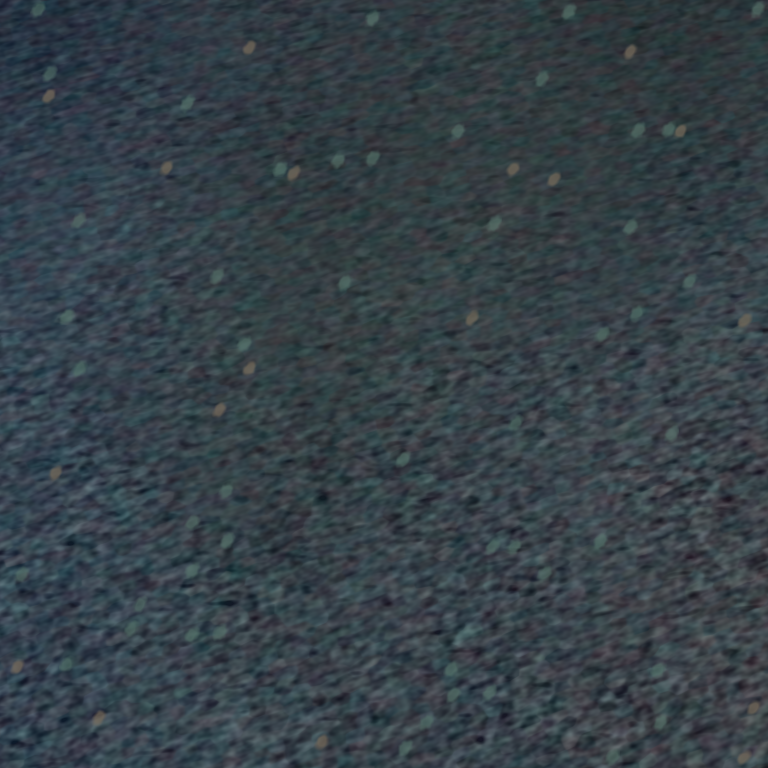
This texture is drawn by a WebGL 2 fragment shader. Its source:

```glsl
#version 300 es
precision highp float;

uniform vec2 u_resolution;
out vec4 fragColor;

const vec3 DARK_STONE = vec3(0.13, 0.16, 0.20);
const vec3 PALE_STONE = vec3(0.36, 0.42, 0.44);
const vec3 TAN_FLECK = vec3(0.45, 0.41, 0.35);
const vec3 GREEN_FLECK = vec3(0.35, 0.47, 0.43);

vec3 hash3(vec2 cell) {
  vec3 h = fract(cell.xyx * vec3(0.1031, 0.1030, 0.0973));
  h += dot(h, h.yxz + 33.33);
  return fract((h.xxy + h.yzz) * h.zyx);
}

float cornerSlope(vec2 cell, vec2 offset) {
  float angle = 6.2832 * hash3(cell).x;
  return dot(vec2(cos(angle), sin(angle)), offset);
}

float gradientNoise(vec2 p) {
  vec2 i = floor(p), f = p - i;
  vec2 u = f * f * f * (f * (f * 6.0 - 15.0) + 10.0);
  float low = mix(cornerSlope(i, f),
                  cornerSlope(i + vec2(1, 0), f - vec2(1, 0)), u.x);
  float high = mix(cornerSlope(i + vec2(0, 1), f - vec2(0, 1)),
                   cornerSlope(i + vec2(1, 1), f - vec2(1, 1)), u.x);
  return mix(low, high, u.y);
}

mat2 rotation(float angle) {
  float c = cos(angle), s = sin(angle);
  return mat2(c, s, -s, c);
}

// Softly blended cells: three random values per pebble, centred on zero
vec3 pebbles(vec2 p, float sharpness) {
  vec2 i = floor(p), f = p - i;
  vec3 total = vec3(0.0);
  float weights = 0.0;
  for (int y = -1; y <= 1; y++) {
    for (int x = -1; x <= 1; x++) {
      vec2 o = vec2(x, y);
      vec2 d = o + 0.15 + 0.7 * hash3(i + o).xy - f;
      float w = exp(-sharpness * dot(d, d));
      total += w * (hash3(i + o + 71.0) - 0.5);
      weights += w;
    }
  }
  return total / weights;
}

// Coverage of sparse oval flecks, at most one per cell
float flecks(vec2 p, float density, float radius, float seed) {
  vec2 i = floor(p);
  vec3 h = hash3(i + seed);
  vec2 d = rotation(-0.9) * (p - i - 0.25 - 0.5 * h.xy);
  float wobble = 0.25 * gradientNoise(p * 6.0 + seed);
  float r = length(d * vec2(0.75, 1.15)) / radius + wobble;
  return step(1.0 - density, h.z) * (1.0 - smoothstep(0.5, 1.2, r));
}

// Broad light: dim top and diagonal band, brighter left and lower right
float broadShade(vec2 uv, float band) {
  float shade = 0.42 - 0.13 * smoothstep(0.55, 1.0, uv.y) - 0.08 * band;
  shade -= 0.12 * (1.0 - smoothstep(0.0, 0.35, length(uv - vec2(0.0, 1.0))));
  return shade + 0.10 * gradientNoise(uv * 4.0 + 8.0);
}

// Coarse to fine grain, lit from above by an offset difference
float grain(vec2 p) {
  float body = 0.5 * gradientNoise(p * 42.0) + gradientNoise(p * 76.0 + 13.0);
  float fine = gradientNoise(p * 128.0 + 41.0);
  float lit = gradientNoise(p * 66.0 + 5.0)
            - gradientNoise(p * 66.0 + vec2(4.85, 5.45));
  return 1.9 * body + 1.3 * fine - 1.5 * lit;
}

void main() {
  vec2 uv = gl_FragCoord.xy / u_resolution.y;

  // Ground recedes upward, and grains lean up to the right
  vec2 ground = vec2(uv.x, uv.y + 0.2 * uv.y * uv.y) + 2.0;
  vec2 leaning = rotation(-0.38) * ground * vec2(0.92, 1.08);
  leaning = leaning * vec2(0.82, 1.12) + 4.0;

  float across = dot(uv - vec2(0.47, 0.66), vec2(-0.62, 0.78));
  float band = exp(-14.0 * across * across) * smoothstep(0.05, 0.4, uv.x);
  float contrast = mix(0.23, 0.135, smoothstep(0.25, 0.85, uv.y));
  contrast *= 1.0 - 0.25 * band;
  contrast *= 1.0 + 0.5 * gradientNoise(uv * 7.0 + 3.0);

  // Brightness
  vec3 stone = pebbles(leaning * 66.0, 11.0);
  float light = broadShade(uv, band);
  light += contrast * (grain(leaning) + 1.5 * stone.x);

  // Narrow, nearly level crevices
  float slit = gradientNoise(rotation(-0.12) * ground * vec2(30.0, 68.0));
  light -= 1.6 * contrast * smoothstep(0.28, 0.55, slit);
  vec3 color = mix(DARK_STONE, PALE_STONE, clamp(light, -0.25, 1.25));

  // Cool left side, olive band, greyer lower right, mottled pebbles
  float cool = 1.0 - smoothstep(0.0, 0.45, uv.x);
  float grey = smoothstep(0.55, 1.0, uv.x) * (1.0 - smoothstep(0.2, 0.7, uv.y));
  color += cool * vec3(-0.012, 0.0, 0.018);
  color += band * vec3(0.0, 0.003, -0.018);
  color += grey * vec3(0.018, -0.002, -0.012);
  float hue = gradientNoise(leaning * 38.0 + 19.0);
  color += (0.05 * hue + 0.03 * stone.y) * vec3(-0.8, 0.5, 0.1);
  color += 0.04 * stone.z * vec3(0.5, -0.1, -0.6);

  // Rare pale stones
  float greenCover = flecks(uv * 26.0, 0.07, 0.24, 17.0);
  float tanCover = flecks(uv * 20.0, 0.035, 0.17, 53.0);
  color = mix(color, GREEN_FLECK, 0.6 * greenCover);
  color = mix(color, TAN_FLECK, 0.75 * tanCover);

  fragColor = vec4(clamp(color, 0.0, 1.0), 1.0);
}
```
